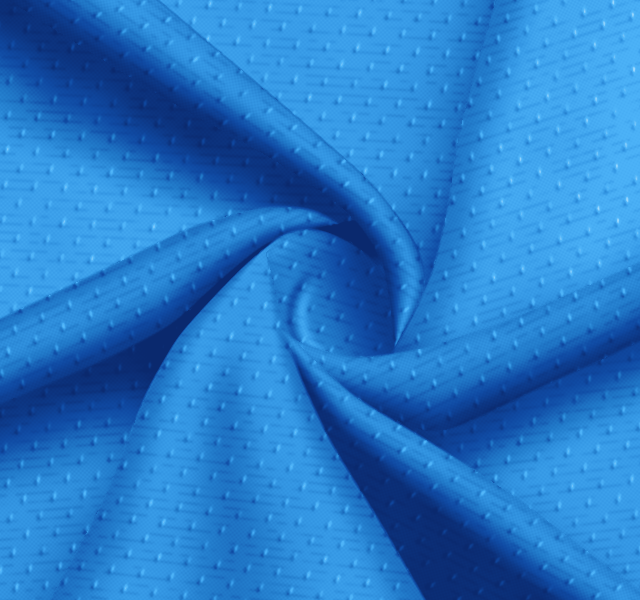
Reproduce this texture procedurally as a WebGL 1 fragment shader.

```glsl
precision highp float;
// Blue perforated knit cloth twisted into a spiral of soft folds.
// Folds between smooth bent curves are painted back to front, shaded by
// their distance to the curves, then covered with a staggered knit.
uniform vec2 u_resolution;

const float HEIGHT = 7.2; // canvas height in cloth units
const float EDGE = .025; // half width of fold edges
const float BEND = .2; // rounding of curve joints
const vec2 HOLE_CELL = vec2(.36, .21);
const float ROW_PITCH = .105;
const float STITCH = 125.7; // stitch frequency
const float WEAVE_DEPTH = .085;
const float TICK_GLOW = .42;
const vec3 NAVY = vec3(.04, .16, .43);
const vec3 DEEP = vec3(.06, .29, .64);
const vec3 MID = vec3(.13, .48, .79);
const vec3 SKY = vec3(.21, .6, .9);
const vec3 PALE = vec3(.3, .7, .97);

float hash(vec2 p) { return fract(sin(dot(p, vec2(127.1, 311.7))) * 4375.85); }

float noise(vec2 p) {
  vec2 i = floor(p), f = fract(p);
  f *= f * (3. - 2. * f);
  return mix(mix(hash(i), hash(i + vec2(1, 0)), f.x),
    mix(hash(i + vec2(0, 1)), hash(i + vec2(1, 1)), f.x), f.y);
}

float fade(float a, float b, float x) { return smoothstep(a, b, x); }
float bump(float x, float w) { return exp(-x * x / (w * w)); }
float inside(float d) { return fade(-EDGE, EDGE, d); }
float across(float a, float b) { return a / max(a - b, .05); }

// Rounded ramp and its slope
vec2 ramp(float u) {
  float r = sqrt(u * u + BEND * BEND);
  return .5 * vec2(u + r, 1. + u / r);
}

// Signed distance beyond a curve through six knots (x, y)
float curve(vec2 p, float a, float ya, float b, float yb, float c, float yc,
  float d, float yd, float e, float ye, float f, float yf) {
  float s = (yb - ya) / (b - a), t = (yc - yb) / (c - b), u = (yd - yc) / (d - c);
  float v = (ye - yd) / (e - d), w = (yf - ye) / (f - e);
  vec2 g = vec2(ya + s * (p.x - a), s);
  g += (t - s) * ramp(p.x - b) + (u - t) * ramp(p.x - c);
  g += (v - u) * ramp(p.x - d) + (w - v) * ramp(p.x - e);
  return (p.y - g.x) / sqrt(1. + g.y * g.y);
}

float shade, angle; // light and thread direction of the top layer
void paint(float mask, float light, float turn) {
  shade = mix(shade, light, mask);
  angle = mix(angle, turn, step(.5, mask));
}

// Knit rows, fine stitches, staggered holes with light ticks
float knit(vec2 p) {
  float row = p.y / ROW_PITCH;
  float dash = fade(.25, .7, noise(vec2(p.x * 9., floor(row) * 7.3)));
  float weave = .35 * sin(STITCH * p.x) * sin(STITCH * p.y) - bump(fract(row) - .5, .2) * dash;
  vec2 g = p / HOLE_CELL;
  g.x += .5 * mod(floor(g.y), 2.);
  vec2 c = (fract(g) - .5) * HOLE_CELL;
  float tick = bump(c.x + .2 * c.y, .02) * bump(c.y, .045) * (.35 + .65 * hash(floor(g)));
  float hole = bump(c.x + .035, .03) * bump(c.y - .035, .04);
  return WEAVE_DEPTH * weave + TICK_GLOW * tick - .2 * hole;
}

vec3 dye(float v) {
  vec3 c = mix(NAVY, DEEP, fade(0., .28, v));
  c = mix(c, MID, fade(.22, .54, v));
  c = mix(c, SKY, fade(.48, .76, v));
  c = mix(c, PALE, fade(.7, .95, v));
  return mix(c, vec3(.72, .9, 1), fade(.95, 1.4, v));
}

void main() {
  vec2 q = vec2(gl_FragCoord.x, u_resolution.y - gl_FragCoord.y) * HEIGHT / u_resolution.y;
  vec2 t = q.yx; // for curves running down the canvas

  // Fold boundaries
  float ridgeR = curve(t, 0.,1.9, 1.3,3.45, 2.2,4.5, 2.9,5.03, 3.4,5.2, 4.1,4.8);
  float ridgeL = curve(t, 0.,.1, 1.2,2., 1.9,3.3, 2.5,4.2, 3.1,4.63, 4.1,4.75);
  float sheet = curve(t, 0.,5.95, .8,5.72, 1.6,5.5, 2.5,5.38, 3.3,5.2, 4.2,4.75);
  float leftHi = curve(q, 0.,3.82, 1.2,3.25, 2.3,2.7, 3.2,2.44, 3.8,2.47, 4.5,2.95);
  float leftLo = curve(q, 0.,4.85, 1.2,4.35, 2.1,3.9, 2.6,3.4, 3.2,2.87, 4.,2.7);
  float bowl = curve(q, 2.6,3.5, 3.,3.05, 3.4,2.73, 3.8,2.66, 4.3,2.88, 4.75,3.4);
  float armHi = curve(q, 3.7,4.15, 4.2,4.34, 5.,4.22, 6.,3.9, 6.8,3.55, 7.68,3.15);
  float armLo = curve(q, 4.,4.7, 5.2,5.27, 5.6,5.1, 6.5,4.65, 7.1,4.38, 7.68,4.1);
  float tailHi = curve(q, 3.6,4.15, 4.2,4.75, 5.2,5.33, 6.1,5.9, 6.9,6.5, 7.68,7.1);
  float tailLo = curve(q, 3.55,4.4, 3.9,5., 4.6,5.65, 5.5,6.35, 6.5,7.15, 7.7,8.);
  float frontL = curve(t, 2.7,3.5, 3.2,2.9, 3.9,2.2, 4.7,1.75, 6.,1.25, 7.2,.6);
  float frontR = curve(t, 3.4,3.28, 4.,3.42, 4.5,3.58, 5.3,3.95, 6.2,4.52, 7.2,5.1);

  // Left ground, left fold, ground below it
  paint(1., mix(.1, .8, fade(.1, 1.6, -ridgeL)), .05);
  float f = across(leftHi, leftLo);
  float light = .45 + .2 * fade(0., .25, f) - .5 * fade(.4, 1., f);
  paint(inside(leftHi), light * (1. - .9 * fade(3.5, 4.4, q.x)), -.42);
  light = mix(.1, .72, fade(0., 1.3, leftLo)) - .22 * exp(-3. * max(-frontL, 0.));
  paint(inside(leftLo), light, -.08);

  // Central bowl with a curled lip
  vec2 b = q - vec2(4.12, 3.8);
  light = .56 - .42 * fade(3.4, 4.5, q.x - .35 * (q.y - 3.3));
  light += .14 * bump(bowl - .12, .12) * (1. - fade(3.7, 4.3, q.x));
  float lip = bump(length(b) - .5, .07) - bump(length(b) - .64, .07);
  light += .25 * lip * fade(.1, .5, .3 * b.y - b.x);
  paint(inside(bowl) * inside(frontL), light, .3);

  // Upper ground, right sheet, long ridge
  light = .77 - .35 * exp(-2.5 * max(-sheet, 0.)) - .15 * fade(1.8, 3.2, q.y);
  paint(inside(ridgeR), light, .06);
  light = .5 + .33 * fade(0., .65, sheet) + .07 * fade(1., 2., sheet);
  paint(inside(sheet), light - .2 * exp(4. * min(armHi, 0.)), -.3);
  f = across(-ridgeR, -ridgeL);
  light = .58 + .12 * bump(f - .28, .2) - .48 * fade(.35, 1., f);
  light -= .25 * fade(2.2, 3.2, q.y) * bump(f, .2);
  paint(inside(-ridgeR) * inside(ridgeL) * step(q.y, 4.4), light, .6);

  // Right arm, shadowed ground, tail rolling into a hollow
  float side = step(3.3, q.x);
  f = across(armHi, armLo);
  paint(inside(armHi) * side, .52 + .12 * bump(f - .2, .2) - .42 * fade(.4, 1., f), -.45);
  light = mix(.2, .76, fade(0., .95, armLo)) - .12 * exp(5. * min(tailHi, 0.));
  paint(inside(armLo) * side, light, -.12);
  f = across(tailHi, tailLo);
  paint(inside(tailHi) * side, .52 + .16 * bump(f - .25, .22) - .46 * fade(.35, 1.1, f), .5);

  // Front fold, melting into the bowl
  f = across(frontL, frontR);
  light = .44 + .3 * fade(0., .22, f) - .3 * fade(.84, 1., f);
  light -= .27 * bump(f - .5, .14) * fade(3.7, 5., q.y);
  float soft = mix(.2, EDGE, fade(3.8, 4.4, q.y));
  paint(inside(frontL) * inside(bowl) * fade(-soft, soft, -frontR), light, .12);

  // Threads, weaker in shadow
  vec2 d = vec2(cos(angle), sin(angle));
  float v = shade + .05 * (noise(q * 1.7) - .5);
  v += knit(vec2(dot(d, q), d.x * q.y - d.y * q.x)) * (.35 + .65 * fade(.1, .65, shade));
  gl_FragColor = vec4(dye(v), 1);
}
```
